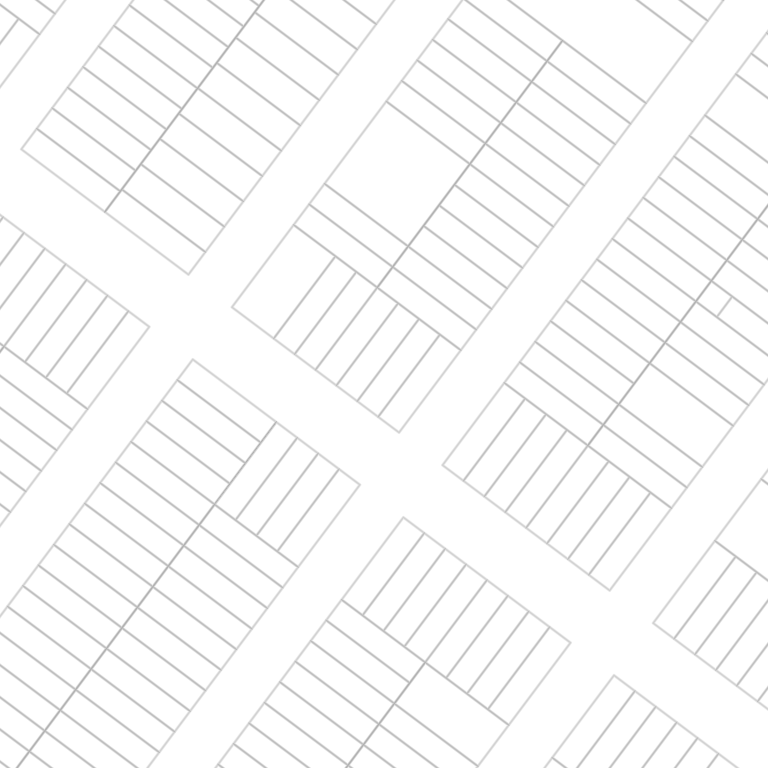
A Shadertoy shader for this pattern:

```glsl
// Cadastral street plan: tilted rows of city blocks split into narrow lots.
// The canvas is rotated into street axes and folded into block columns on
// both sides of one cross street; each line is a soft stroke by distance.

const vec2 LOT = vec2(0.0340, 0.0335);   // lot pitch across and along a block
const float HALF_BLOCK = 4.0 * 0.0340;
const float COLUMN = 0.3428;             // block plus side street
const float CROSS_STREET = 0.085;

// Darkness of a soft line at distance d
float stroke(float d, float darkness) {
    float reach = max(0.0028, 1.4 / iResolution.y);
    return darkness * (1.0 - smoothstep(0.0, reach, abs(d)));
}

// Distance to a segment, from the offset across it and the position along it
float segment(float across, float along, float start, float end) {
    return length(vec2(across, max(max(start - along, along - end), 0.0)));
}

// Lot boundaries removed where neighbouring lots are merged
bool isMerged(float column, bool north, bool west, float row) {
    if (north && column == 0.0)
        return (west && row > 6.0 && row < 10.0) || (row > 16.0 && row < 19.0);
    if (north && column == 1.0) return row == (west ? 18.0 : 7.0);
    if (north && column == 2.0) return west && row > 4.0 && row < 7.0;
    return !north && column == 1.0 && !west && row == 5.0;
}

float blockInk(vec2 p, float column, bool north) {
    bool west = p.x < HALF_BLOCK;
    bool plainEnd = north ? column == -1.0 : (column == 0.0 && west);
    float headRows = plainEnd ? 0.0 : 4.0;
    float headDepth = headRows * LOT.y;

    // Block outline, open at the far end
    vec2 edge = vec2(abs(p.x - HALF_BLOCK) - HALF_BLOCK, -p.y);
    float outline = length(max(edge, 0.0)) + min(max(edge.x, edge.y), 0.0);
    float ink = stroke(outline, 0.18);

    // Spine between the back-to-back lots
    float spineEnd = north && column == 0.0 ? 16.0 * LOT.y : 9.0;
    ink = max(ink, stroke(segment(p.x - HALF_BLOCK, p.y, headDepth, spineEnd), 0.31));

    // Lots facing the side streets, wider on one half block
    bool wide = north && column == -1.0 && !west;
    float pitch = wide ? 0.0412 : LOT.y;
    float y = wide ? p.y + 0.0045 : p.y;
    float row = round(y / pitch);
    if (row >= max(headRows, 1.0) && !isMerged(column, north, west, row)) {
        float start = west ? 0.0 : HALF_BLOCK;
        ink = max(ink, stroke(segment(y - row * pitch, p.x, start, start + HALF_BLOCK), 0.26));
    }

    // Lots facing the cross street
    float lot = round(p.x / LOT.x);
    bool doubleLot = north && column == 0.0 && lot == 1.0;
    if (headRows > 0.0 && lot > 0.0 && lot < 8.0 && !doubleLot)
        ink = max(ink, stroke(segment(p.x - lot * LOT.x, p.y, 0.0, headDepth), 0.25));

    // Back wall of one shortened lot
    if (north && column == 1.0)
        ink = max(ink, stroke(segment(p.x - 5.0 * LOT.x, p.y, 11.0 * LOT.y, 12.0 * LOT.y), 0.22));
    return ink;
}

void mainImage(out vec4 fragColor, in vec2 fragCoord) {
    // Street axes, with the origin at a block corner
    vec2 p = fragCoord / iResolution.y - vec2(0.302, 0.600);
    p = vec2(dot(p, vec2(0.8, -0.6)), dot(p, vec2(0.6, 0.8)));

    // Fold into one block, mirrored across the cross street
    float column = floor((p.x + 0.035) / COLUMN);
    bool north = p.y > -0.5 * CROSS_STREET;
    vec2 local = vec2(p.x - column * COLUMN, north ? p.y : -CROSS_STREET - p.y);

    fragColor = vec4(vec3(1.0 - blockInk(local, column, north)), 1.0);
}
```
